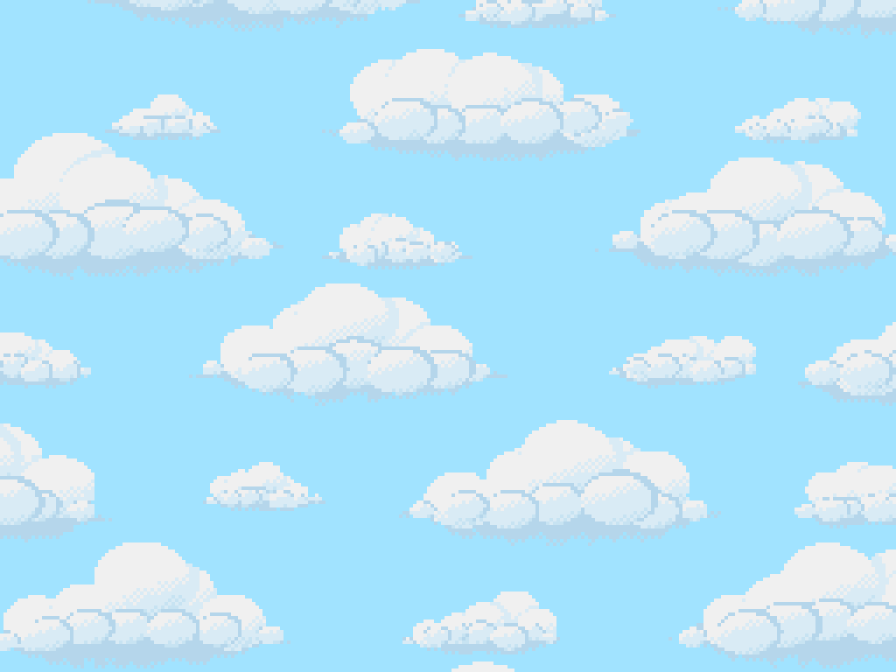
Write a Shadertoy shader that draws this texture.

```glsl
const vec3 SKY = vec3(.63, .89, 1.);
const vec3 WHITE = vec3(.94);
const vec3 PALE = vec3(.85, .92, .96);
const vec3 RIM = vec3(.78, .89, .95);
const vec3 SHADE = vec3(.71, .84, .92);

float hash(vec2 p) {
    vec3 q = fract(p.xyx * .1031);
    q += dot(q, q.yzx + 33.33);
    return fract((q.x + q.y) * q.z);
}

// One lit ellipse; d is the offset from its centre in radii
void puff(inout vec3 col, inout bool inside, vec2 d, float whiteAt, vec3 gap, float dither) {
    if (inside && length(d - vec2(.1, .08)) < 1.1) col = gap;
    if (length(d) < 1.) {
        float light = dot(d, vec2(-.42, .9)) + dither;
        col = light > whiteAt ? WHITE : light > -.78 ? PALE : RIM;
        inside = true;
    }
}

// l spans -1..1 across the cloud, with its base at y = 0
void cloud(inout vec3 col, vec2 l, vec2 seed, vec2 cell) {
    if (abs(l.x) > 1.15 || l.y < -.1 || l.y > 1.1) return;
    float checker = mod(cell.x + cell.y, 2.) - .5;
    float dither = .24 * checker + .14 * (hash(cell) - .5);

    // Shaded underside with a ragged base and thin tails
    float ragged = .06 * hash(vec2(floor(cell.x / 3.), seed.x)) + .03 * checker;
    float y = l.y - .2;
    float body = pow(abs(l.x) / .87, 3.) + pow(y / (y > 0. ? .14 : .21 - ragged), 2.);
    bool inside = body < 1. || abs(y + .03) < .12 * (1.12 - abs(l.x)) - .3 * ragged;
    if (inside) col = SHADE;

    // Tall sunlit puffs, the middle one in front
    float crown = .6 * (hash(seed) - .5);
    for (float i = 0.; i < 5.; i++) {
        float h = hash(seed + vec2(i + 1., 3.));
        float x = mix(-.62, .62, mod(i * 3., 5.) / 4.) + .18 * (h - .5);
        float rise = exp(-3. * (x - crown) * (x - crown));
        rise *= mix(.6, 1.12, hash(seed + vec2(i, 9.)));
        vec2 r = (.2 + .12 * rise) * vec2(1., .82);
        puff(col, inside, (l - vec2(x, .22 + .34 * rise)) / r, -.32, PALE, dither);
    }

    // Low puffs along the front, smaller toward the ends
    for (float i = 0.; i < 7.; i++) {
        float h = hash(seed + vec2(i, 14.));
        float x = mix(-.86, .86, mod(i * 3., 7.) / 6.) + .12 * (h - .5);
        float swell = 1. - .75 * x * x;
        vec2 r = (.15 + .08 * h) * swell * vec2(1.08, .76);
        float lift = .17 + .07 * swell + .09 * (hash(seed + vec2(i, 21.)) - .5);
        puff(col, inside, (l - vec2(x, lift)) / r, .3, SHADE, dither);
    }
}

// Scattered clouds, large and small in turn, upper rows behind
vec3 scene(vec2 uv) {
    vec2 cell = floor(uv * 256.);
    vec2 p = (cell + .5) / 256.;
    vec3 col = SKY;
    float row = floor(p.y / .14);
    for (float j = 1.; j >= -1.; j--) {
        float shift = .09 * (row + j);
        float column = floor((p.x - shift) / .36);
        for (float i = -1.; i <= 1.; i++) {
            vec2 id = vec2(column + i, row + j);
            vec2 seed = id * vec2(17., 29.) + 50.;
            float h = hash(seed + 5.);
            bool small = mod(id.x + id.y, 2.) > .5;
            float size = small ? mix(.045, .118, sqrt(h)) : mix(.155, .192, h);
            vec2 jitter = vec2(hash(seed + 7.), hash(seed + 11.)) - .5;
            vec2 base = id * vec2(.36, .14) + vec2(shift + .18, small ? .03 : .012);
            base += jitter * vec2(.09, .024);
            cloud(col, (p - base) / size, seed, cell);
        }
    }
    return col;
}

void mainImage(out vec4 fragColor, in vec2 fragCoord) {
    // Four samples smooth the block edges
    vec3 sum = vec3(0.);
    for (int k = 0; k < 4; k++) {
        vec2 offset = vec2(k % 2, k / 2) * .5 - .25;
        sum += scene((fragCoord + offset) / iResolution.x);
    }
    fragColor = vec4(sum / 4., 1.);
}
```
